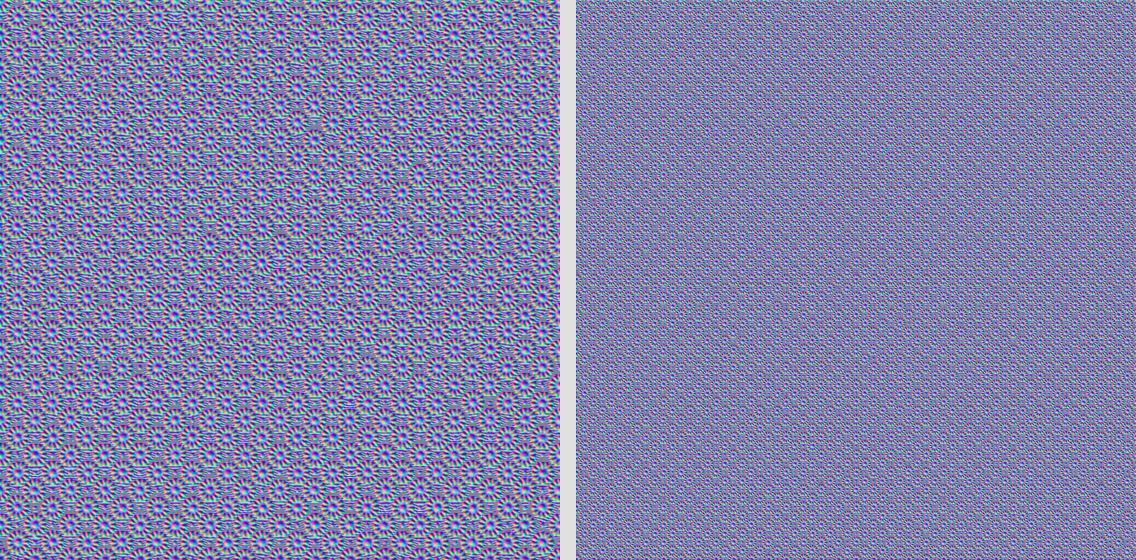
Left, the tile; right, the same tile 2 across and 2 down.
Reproduce this texture map procedurally as a three.js fragment shader.

```glsl
varying vec2 vUv;

const float TAU = 6.2831853;
const float CELLS = 16.0;          // repeats across and up, each with two staggered rosettes
const float PETALS = 12.0;
const float RING_INNER = 0.15;     // lengths in cells
const float RING_OUTER = 0.355;
const float RING_SOFT = 0.08;
const float CORE_RADIUS = 0.11;
const float STUD_RADIUS = 0.07;
const float PETAL_DEPTH = 0.13;
const float CORE_DEPTH = 0.08;
const float STUD_DEPTH = 0.045;
const float FIBRE_ROWS = 15.0;     // whole number of fibres up one cell
const float FIBRE_BEND = 5.0;      // how far fibres curve around rosettes
const float FIBRE_HEIGHT = 0.013;
const float FIBRE_WARP = 3.0;
const float FIBRE_IN_RING = 0.06;
const float GRAIN_HEIGHT = 0.014;
const float GRAIN_FREQUENCY = 16.0;
const float POSITION_JITTER = 0.018;
const float SIZE_JITTER = 0.025;
const float TURN_JITTER = 0.2;
const float FLATNESS = 0.27;       // smaller gives steeper normals
const float SLOPE_STEP = 0.008;
const float SAMPLE_OFFSET = 0.0125;

float hash(vec2 p) {
  vec3 q = fract(vec3(p.xyx) * 0.1031);
  q += dot(q, q.yzx + 33.33);
  return fract((q.x + q.y) * q.z);
}

// Value noise that wraps over the whole canvas; frequency is a whole number.
float wrapNoise(vec2 p, float frequency) {
  float period = CELLS * frequency;
  p *= frequency;
  vec2 i = floor(p);
  vec2 f = p - i;
  f = f * f * (3.0 - 2.0 * f);
  vec2 a = mod(i, period);
  vec2 b = mod(i + 1.0, period);
  return mix(mix(hash(a), hash(vec2(b.x, a.y)), f.x),
             mix(hash(vec2(a.x, b.y)), hash(b), f.x), f.y);
}

float dimple(float r, float radius) {
  float t = clamp(1.0 - r * r / (radius * radius), 0.0, 1.0);
  return t * t * (3.0 - 2.0 * t);
}

// Returns carved depth, the distance from the centre and the area covered.
vec3 rosette(vec2 p, float shift) {
  vec2 q = p - shift;
  vec2 id = floor(q + 0.5);
  vec2 key = mod(id, CELLS) + shift * 74.0;
  vec2 jitter = vec2(hash(key + 3.0), hash(key + 19.0)) - 0.5;
  vec2 d = q - id - jitter * 2.0 * POSITION_JITTER;
  float r = length(d);
  float angle = atan(d.y, d.x + 1e-5) + (hash(key + 41.0) - 0.5) * TURN_JITTER;
  float outer = RING_OUTER - SIZE_JITTER * hash(key + 57.0);
  float ring = smoothstep(RING_INNER, RING_INNER + RING_SOFT, r)
             * (1.0 - smoothstep(outer - RING_SOFT, outer, r));
  float petal = 0.5 + 0.5 * cos(PETALS * angle);
  float core = dimple(r, CORE_RADIUS);
  float cover = 1.0 - smoothstep(outer - 0.04, outer, r);
  return vec3(PETAL_DEPTH * ring * petal + CORE_DEPTH * core, r, cover);
}

float surfaceHeight(vec2 p) {
  vec3 a = rosette(p, 0.0);
  vec3 b = rosette(p, 0.5);
  float r = min(a.y, b.y);

  // Small studs in the gaps between neighbours
  vec2 s = fract(p) - 0.5;
  vec2 edge = 0.5 - abs(s);
  float gap = min(length(vec2(s.x, edge.y)), length(vec2(edge.x, s.y)));
  float stud = dimple(gap, STUD_RADIUS);

  // Fine fibres that run across and bend around the rosettes
  float warp = wrapNoise(p, 1.0);
  float fibre = sin(TAU * (FIBRE_ROWS * p.y + FIBRE_BEND * r + FIBRE_WARP * warp));
  float ground = mix(1.0, FIBRE_IN_RING, max(max(a.z, b.z), stud));

  return FIBRE_HEIGHT * fibre * ground
       + GRAIN_HEIGHT * wrapNoise(p, GRAIN_FREQUENCY)
       - a.x - b.x - STUD_DEPTH * stud;
}

vec3 surfaceNormal(vec2 p) {
  float h = surfaceHeight(p);
  vec2 slope = vec2(surfaceHeight(p + vec2(SLOPE_STEP, 0.0)) - h,
                    surfaceHeight(p + vec2(0.0, SLOPE_STEP)) - h) / SLOPE_STEP;
  return normalize(vec3(-slope, FLATNESS));
}

void main() {
  vec2 p = vUv * CELLS;
  vec3 normal = vec3(0.0);
  // Four samples soften the fine fibres
  for (int i = 0; i < 4; i++) {
    float k = float(i);
    vec2 corner = vec2(mod(k, 2.0), floor(k * 0.5)) * 2.0 - 1.0;
    normal += surfaceNormal(p + corner * SAMPLE_OFFSET) * 0.25;
  }
  gl_FragColor = vec4(normal * 0.5 + 0.5, 1.0);
}
```
